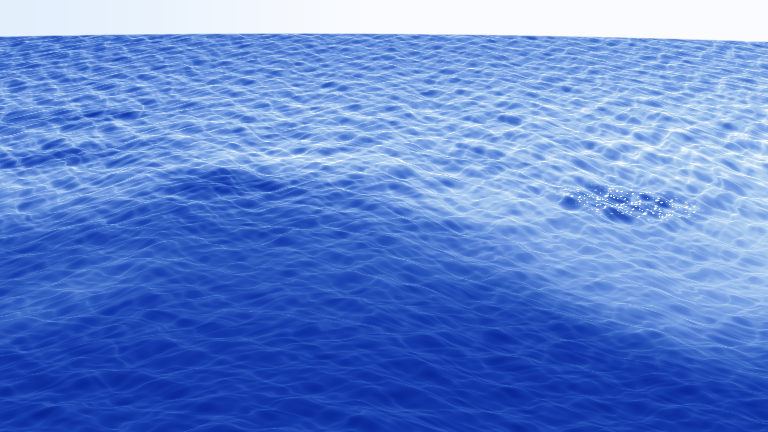
Write a WebGL 1 fragment shader that draws this texture.

```glsl
precision highp float;
// Open sea under a pale sky: a curved horizon, a broad swell and fine ripples.
// Ripples are layered, mutually dragged sines in a perspective plane; soft
// ellipses shade the water, and cellular noise scatters sun glints.
uniform vec2 u_resolution;

vec2 hash2(vec2 p) {
  p = vec2(dot(p, vec2(127.1, 311.7)), dot(p, vec2(269.5, 183.3)));
  return fract(sin(p) * 43758.5);
}

// Soft ellipse whose long axis follows the given slope
float blob(vec2 p, vec2 center, vec2 size, float slope) {
  vec2 q = p - center;
  q.y -= slope * q.x;
  q /= size;
  return exp(-dot(q, q));
}

// Height of the main swell's crest across the view
float crestLine(float x) {
  float y = 0.6 - 0.1 * (1.0 - smoothstep(0.0, 0.25, x));
  y -= 0.28 * smoothstep(0.3, 1.0, x);
  return y + 0.005 * sin(x * 31.0) + 0.003 * sin(x * 67.0 + 1.0);
}

// Rounded sines, each displacing the next; fades below pixel size
float ripples(vec2 p, float pixel) {
  float sum = 0.0, total = 0.0, weight = 1.0, freq = 32.0;
  p += 0.025 * sin(p.yx * vec2(6.0, 8.0) + vec2(0.7, 2.1));
  p += 0.012 * sin(p.yx * vec2(21.0, 17.0) + vec2(3.0, 0.4));
  p.y += 0.006 * sin(p.x * 47.0 + 3.0 * sin(p.y * 31.0));
  for (int i = 0; i < 14; i++) {
    float n = float(i);
    float angle = 1.57 + 0.75 * sin(n * 2.4 + 0.6);
    vec2 dir = vec2(cos(angle), sin(angle));
    float phase = dot(dir, p) * freq + n * 4.7;
    float wave = exp(0.6 * sin(phase) - 0.6);
    float fade = exp(-0.1 * pow(freq * pixel, 2.0));
    sum += (wave - 0.6) * weight * fade;
    total += weight;
    p -= dir * wave * cos(phase) * 0.6 / freq;
    p.x += 0.25 * sin(p.y * freq * 0.4 + n) / freq;
    freq *= 1.17;
  }
  return sum / total;
}

// Sparse bright points, one jittered point per cell
float glints(vec2 p) {
  vec2 cell = floor(p);
  float light = 0.0;
  for (int j = -1; j <= 1; j++) {
    for (int i = -1; i <= 1; i++) {
      vec2 id = cell + vec2(float(i), float(j));
      vec2 h = hash2(id);
      float size = 0.2 + 0.5 * h.x * h.y;
      float dist = length(p - id - h);
      light = max(light, (1.0 - smoothstep(size * 0.3, size, dist)) * step(0.5, h.y));
    }
  }
  return light;
}

// Deep blue through sky blue to white
vec3 waterColor(float t) {
  float k = t * 5.0;
  vec3 c = mix(vec3(0.03, 0.14, 0.58), vec3(0.08, 0.23, 0.68), clamp(k + 0.5, 0.0, 1.0));
  c = mix(c, vec3(0.19, 0.37, 0.76), clamp(k - 0.5, 0.0, 1.0));
  c = mix(c, vec3(0.38, 0.55, 0.86), clamp(k - 1.5, 0.0, 1.0));
  c = mix(c, vec3(0.55, 0.70, 0.92), clamp(k - 2.4, 0.0, 1.0));
  c = mix(c, vec3(0.71, 0.83, 0.95), clamp(k - 3.2, 0.0, 1.0));
  return mix(c, vec3(0.95, 0.97, 1.0), clamp(k - 4.2, 0.0, 1.0));
}

void main() {
  vec2 uv = gl_FragCoord.xy / u_resolution;
  float horizon = 0.922 - 0.05 * pow(uv.x - 0.38, 2.0);
  float depth = max(horizon - uv.y, 0.0);
  float crest = crestLine(uv.x);

  // Perspective plane, bent so foreground ripples follow the swell
  float bent = depth + 0.45 * (crest - 0.6) * smoothstep(0.1, 0.55, depth);
  float scale = bent + 0.25;
  vec2 plane = vec2((uv.x - 0.5) * 1.78 / scale, 2.6 * log(scale));
  float pixel = 2.6 / (scale * u_resolution.y);
  float ripple = ripples(plane, pixel);
  float chop = ripples(plane * 0.35 + 3.0, pixel * 0.35);

  // Bright distance, dark swell face
  float far = mix(0.41, 0.56, smoothstep(0.0, 0.2, depth)) + 0.22 * uv.x;
  float near = 0.09 + 0.15 * smoothstep(0.08, 0.42, uv.y);
  near += 0.16 * blob(uv, vec2(0.07, 0.31), vec2(0.15, 0.06), 0.7);
  near += 0.20 * blob(uv, vec2(0.88, 0.23), vec2(0.17, 0.07), -0.7);
  near += 0.08 * blob(uv, vec2(0.48, 0.39), vec2(0.14, 0.06), -0.3);
  float spread = 0.11 + 0.10 * uv.x;
  float tone = mix(near, far, smoothstep(crest - spread, crest + 0.06, uv.y));

  // Crest shadow and its lit upper lip
  float span = smoothstep(0.2, 0.28, uv.x) * (1.0 - smoothstep(0.6, 0.7, uv.x));
  tone -= span * 0.10 * exp(-pow((uv.y - crest + 0.025) / 0.03, 2.0));
  tone += span * 0.07 * exp(-pow((uv.y - crest - 0.018) / 0.010, 2.0));

  // Secondary swells and smooth reflections
  tone -= 0.24 * blob(uv, vec2(0.11, 0.73), vec2(0.11, 0.016), 0.12);
  tone -= 0.26 * blob(uv, vec2(0.09, 0.64), vec2(0.13, 0.020), 0.15);
  tone -= 0.16 * blob(uv, vec2(0.29, 0.575), vec2(0.07, 0.022), -0.1);
  tone -= 0.16 * blob(uv, vec2(0.51, 0.58), vec2(0.07, 0.018), -0.1);
  tone -= 0.14 * blob(uv, vec2(0.61, 0.625), vec2(0.07, 0.012), -0.1);
  tone -= 0.12 * blob(uv, vec2(0.85, 0.42), vec2(0.15, 0.060), -0.3);
  tone += 0.10 * blob(uv, vec2(0.38, 0.635), vec2(0.17, 0.016), -0.06);
  tone += 0.06 * blob(uv, vec2(0.65, 0.55), vec2(0.09, 0.020), -0.3);
  float patchMask = blob(uv, vec2(0.82, 0.53), vec2(0.09, 0.036), -0.2);
  tone -= 0.26 * patchMask;

  tone += ripple * (0.95 + 1.2 * smoothstep(0.35, 0.7, uv.y) + 1.2 * patchMask);
  tone += chop * (0.15 + 0.55 * exp(-pow((uv.y - 0.65) / 0.13, 2.0)));
  vec3 water = waterColor(tone);
  float sparkle = glints(uv * vec2(200.0, 170.0) + ripple * 4.0);
  sparkle *= smoothstep(0.15, 0.6, patchMask * (1.0 + 3.0 * ripple));
  water = mix(water, vec3(0.96, 0.98, 1.0), sparkle);

  vec3 sky = mix(vec3(0.89, 0.94, 0.99), vec3(0.98, 0.985, 1.0), smoothstep(0.0, 0.55, uv.x));
  float edge = 1.0 / u_resolution.y;
  gl_FragColor = vec4(mix(water, sky, smoothstep(-edge, edge, uv.y - horizon)), 1.0);
}
```
